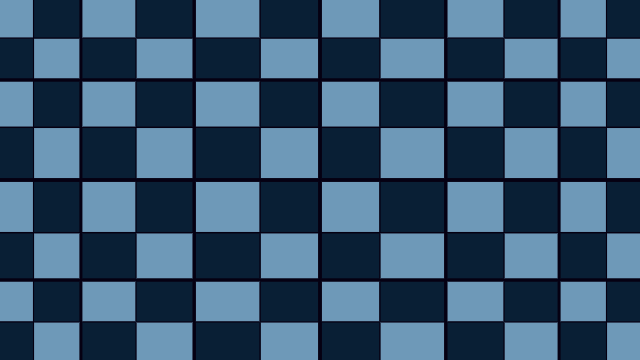
Write a Shadertoy shader that draws this pattern.

```glsl
// Coverage of a line of given half width at signed distance d.
float lineCover(float d, float halfWidth, float px) {
    return clamp((halfWidth - abs(d)) / px + 0.5, 0.0, 1.0);
}

// Mirrored grid lines along one axis, packed closer away from the centre.
// Returns x: line coverage, y: smooth checker sign.
vec2 gridAxis(float x, float pitch, float squeeze, float jog, int count, float px) {
    float checker = clamp(2.0 * x / px, -1.0, 1.0);
    float cover = lineCover(x, 0.0054, px);
    for (int i = 1; i <= count; i++) {
        float k = float(i);
        // Every fourth line, starting with the first, sits nearer the centre.
        float shift = i % 4 == 1 ? jog : 0.0;
        float d = abs(x) - (pitch * k - squeeze * k * k - shift);
        // Even lines are heavy, odd lines are thin.
        float halfWidth = (i % 2 == 0 ? 0.0054 : 0.0022) * (1.0 - 0.055 * k);
        cover = max(cover, lineCover(d, halfWidth, px));
        checker *= clamp(-2.0 * d / px, -1.0, 1.0);
    }
    return vec2(cover, checker);
}

void mainImage(out vec4 fragColor, in vec2 fragCoord) {
    float px = 1.0 / iResolution.y;
    vec2 p = (fragCoord - 0.5 * iResolution.xy) * px;

    vec2 columns = gridAxis(p.x, 0.1834, 0.00434, 0.0127, 5, px);
    vec2 rows = gridAxis(p.y, 0.1539, 0.0075, 0.0, 3, px);

    // Checkered squares
    vec3 navy = vec3(0.035, 0.122, 0.208);
    vec3 paleBlue = vec3(0.43, 0.60, 0.72);
    vec3 color = mix(navy, paleBlue, 0.5 - 0.5 * columns.y * rows.y);

    // Grid lines
    color = mix(color, vec3(0.02, 0.0, 0.07), max(columns.x, rows.x));
    fragColor = vec4(color, 1.0);
}
```
